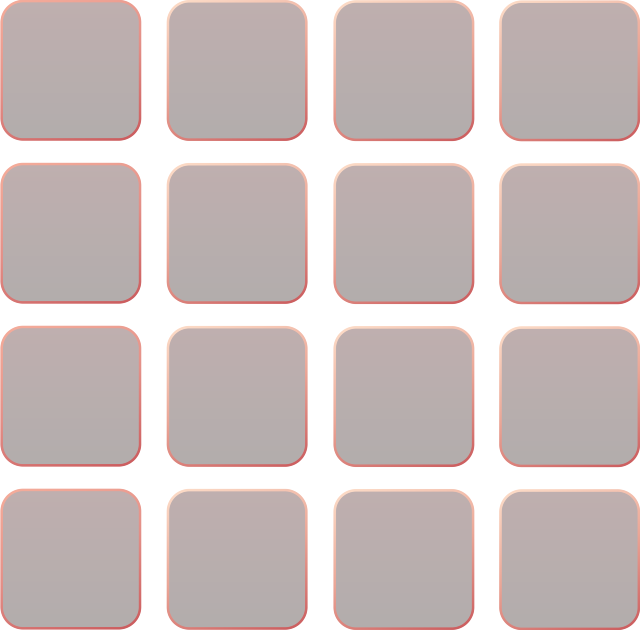
A WebGL 2 fragment shader for this pattern:

```glsl
#version 300 es
precision highp float;
// A four by four grid of rounded grey tiles on white, each with a thin
// peach-to-red rim. One tile is a rounded-box distance, repeated by cell index;
// the first column has a rosier rim, and columns sit at slightly varied offsets.
uniform vec2 u_resolution;
out vec4 outColor;

float roundedBox(vec2 p, float halfSize, float radius) {
    vec2 q = abs(p) - halfSize + radius;
    return length(max(q, 0.0)) + min(max(q.x, q.y), 0.0) - radius;
}

// Peach at the light end, coral in the middle, deep red at the dark end.
vec3 rimColor(float t, float rosy) {
    vec3 peach = mix(vec3(0.99, 0.87, 0.79), vec3(0.96, 0.68, 0.61), rosy);
    vec3 coral = mix(vec3(0.92, 0.65, 0.59), vec3(0.89, 0.56, 0.53), rosy);
    vec3 red = vec3(0.79, 0.35, 0.36);
    return t < 0.5 ? mix(peach, coral, t * 2.0) : mix(coral, red, t * 2.0 - 1.0);
}

void main() {
    // Canvas widths, measured from the top left corner.
    float pixel = 1.0 / u_resolution.x;
    vec2 p = vec2(gl_FragCoord.x, u_resolution.y - gl_FragCoord.y) * pixel;

    // Tile index and position relative to the tile centre.
    vec2 pitch = vec2(0.2598, 0.2546);
    vec2 firstCentre = vec2(0.1107, 0.1098);
    vec2 cell = clamp(floor((p - firstCentre) / pitch + 0.5), 0.0, 3.0);
    vec2 local = p - firstCentre - cell * pitch;
    local.x -= cell.x == 2.0 ? 0.0008 : 0.0;
    local.y -= 0.0003 * cell.x;

    // Outer silhouette and the inset body.
    float halfSize = 0.1101;
    float rimWidth = 0.0040;
    float d = roundedBox(local, halfSize, 0.0355);
    float tile = 1.0 - smoothstep(-0.6 * pixel, 0.6 * pixel, d);
    float body = 1.0 - smoothstep(-0.6 * pixel, 0.6 * pixel, d + rimWidth);

    // Body fades downward; the rim gradient leans toward the lower right.
    vec2 uv = clamp(local / (2.0 * halfSize) + 0.5, 0.0, 1.0);
    vec3 fill = mix(vec3(0.750, 0.685, 0.685), vec3(0.698, 0.678, 0.675), uv.y);
    vec3 rim = rimColor(dot(uv, vec2(0.27, 0.73)), cell.x == 0.0 ? 1.0 : 0.0);

    vec3 color = mix(vec3(1.0), mix(rim, fill, body), tile);
    outColor = vec4(color, 1.0);
}
```
